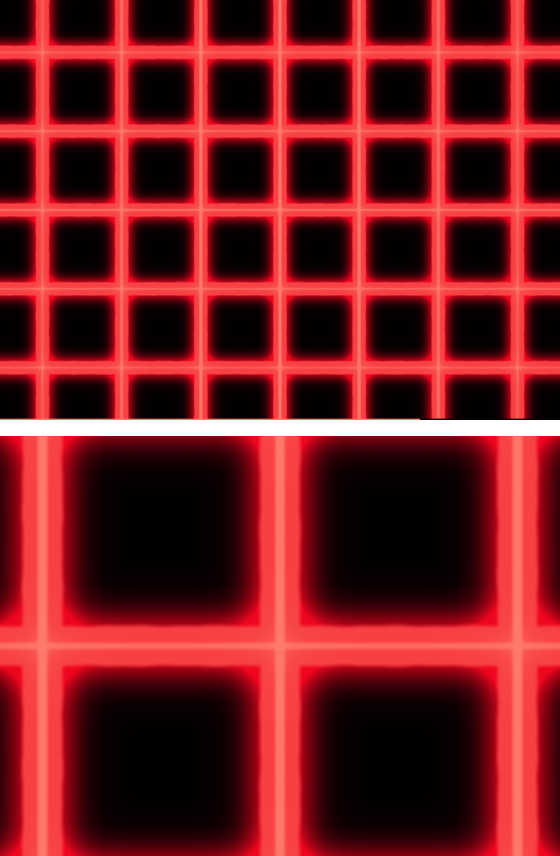
Top: the whole. Bottom: its middle third, enlarged.
Reproduce this pattern procedurally as a Shadertoy shader.

```glsl
// Glowing red neon grid: square cells with soft dark centres and pale hot line cores.

const vec2 PITCH = vec2(0.1885, 0.1877);   // cell size, in canvas heights
const vec3 NIGHT = vec3(0.012, 0.0, 0.003);
const vec3 GLOW = vec3(0.92, 0.008, 0.11);
const vec3 TUBE = vec3(0.97, 0.25, 0.265);
const vec3 CORE = vec3(1.0, 0.48, 0.42);

// Filled band around a line, with a soft rim
float band(float dist, float halfWidth, float soft) {
    return 1.0 - smoothstep(halfWidth - soft, halfWidth + soft, dist);
}

// Bell-shaped falloff away from a line
float halo(float dist, float spread) {
    float t = dist / spread;
    return exp(-t * t);
}

// Small irregularity along a line, different for each line
float wobble(float along, float line) {
    return 0.6 * sin(along * 17.0 + line * 2.3) + 0.4 * sin(along * 41.0 - line * 4.1);
}

// Union of two coverages
float join(float a, float b) {
    return 1.0 - (1.0 - a) * (1.0 - b);
}

vec3 neonGrid(vec2 cell, float pixel) {
    vec2 line = floor(cell + 0.5);
    vec2 dist = abs(cell - line);

    // Wide red halo; overlapping tails round the dark squares
    float glow = 1.12 * (halo(dist.x, 0.135) + halo(dist.y, 0.135));
    vec3 color = NIGHT + GLOW * min(glow, 1.0);

    // Bright tubes with slightly uneven rims
    vec2 rim = 0.084 + 0.003 * vec2(wobble(cell.y, line.x), wobble(cell.x, line.y));
    float soft = max(0.014, pixel);
    float tube = join(band(dist.x, rim.x, soft), band(dist.y, rim.y, soft));
    color = mix(color, TUBE, tube);

    // Pale cores: strongest on the middle columns, thinner on the rows
    float columnHeat = mix(0.95, 0.4, smoothstep(1.0, 3.0, abs(line.x)));
    float rowHeat = mix(0.75, 0.4, smoothstep(0.0, 2.0, abs(line.y)));
    float coreSoft = max(0.011, pixel);
    float core = join(columnHeat * band(dist.x, 0.020, coreSoft),
                      rowHeat * band(dist.y, 0.013, coreSoft));

    // Four-pointed flare at each crossing
    float star = halo(sqrt(dist.x) + sqrt(dist.y), 0.36);
    return mix(color, CORE, join(core, 0.9 * star));
}

void mainImage(out vec4 fragColor, in vec2 fragCoord) {
    vec2 pos = (fragCoord - 0.5 * iResolution.xy) / iResolution.y;
    float pixel = 1.0 / (iResolution.y * PITCH.y);
    vec3 color = neonGrid(pos / PITCH, pixel);

    // Hairline along the bottom edge, lit for three quarters of the width
    vec2 uv = fragCoord / iResolution.xy;
    float edge = band(uv.y, 0.0033, 0.5 / iResolution.y);
    float lit = band(uv.x, 0.75, 0.5 / iResolution.x);
    color = mix(color, mix(NIGHT, CORE, lit), edge);

    fragColor = vec4(color, 1.0);
}
```
